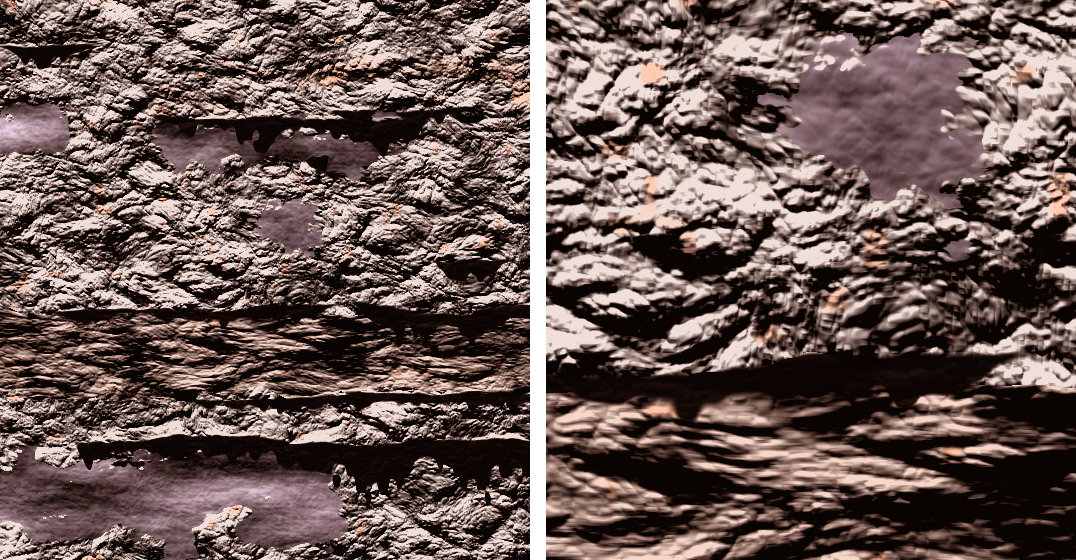
Left: the whole. Right: its middle third, enlarged.
A Shadertoy shader for this texture:

```glsl
// Weathered bark: crumbly lumps lit from above, split by ragged dark ledges,
// with smooth mauve inner layers laid bare and a band of thin brown plates.
// Billowed noise gives the relief; slope and short cast shadows give the tone.

#define GRAIN_SCALE 18.0
#define GRAIN_FALLOFF 0.6
#define MEAN_HEIGHT 0.76
#define SLOPE_GAIN 3.5
#define SHADOW_DEPTH 0.5
#define BASE_TONE 0.45
#define EDGE_SOFT 0.002
#define DARK_COLOR vec3(0.035, 0.012, 0.003)
#define LIGHT_COLOR vec3(0.94, 0.87, 0.85)
#define RUST_TINT vec3(1.12, 0.82, 0.62)
#define MAUVE_TINT vec3(0.98, 0.94, 1.05)
#define LIGHT_DIR vec2(-0.24, 0.97)

const mat2 TURN = mat2(0.8, 0.6, -0.6, 0.8);

float hash(vec2 p) {
    return fract(sin(dot(p, vec2(127.1, 311.7))) * 43758.5453);
}

float noise(vec2 p) {
    vec2 i = floor(p), f = fract(p);
    f = f * f * f * (f * (f * 6.0 - 15.0) + 10.0);
    return mix(mix(hash(i), hash(i + vec2(1, 0)), f.x),
               mix(hash(i + vec2(0, 1)), hash(i + vec2(1, 1)), f.x), f.y);
}

float fbm(vec2 p) {
    float sum = 0.0, amp = 0.533;
    for (int i = 0; i < 4; i++) {
        sum += amp * noise(p);
        p = TURN * p * 2.03 + 17.3;
        amp *= 0.5;
    }
    return sum;
}

// Relief of rounded crumbs parted by sharp creases
float barkHeight(vec2 p, vec2 stretch) {
    vec2 q = TURN * (p * stretch * GRAIN_SCALE);
    q += 0.4 * (vec2(noise(q * 0.9 + 3.1), noise(q * 0.9 + 41.7)) - 0.5);
    float sum = 0.0, amp = 1.0;
    for (int i = 0; i < 5; i++) {
        sum += amp * abs(2.0 * noise(q) - 1.0);
        q = TURN * q * 2.02 + 9.7;
        amp *= GRAIN_FALLOFF;
    }
    return sum;
}

// Ragged rectangle: 1 inside, 0 outside
float patchMask(vec2 p, vec2 center, vec2 size, float wobble) {
    vec2 d = abs(p - center) - size;
    float dist = length(max(d, 0.0)) + min(max(d.x, d.y), 0.0) + wobble;
    return 1.0 - smoothstep(-EDGE_SOFT, EDGE_SOFT, dist);
}

// Overhanging ledge: x = shadow below it, y = bright lip on top
vec2 ledge(vec2 p, float y, float left, float right, float depth, float rough) {
    float span = smoothstep(left, left + 0.06, p.x) * (1.0 - smoothstep(right - 0.06, right, p.x));
    float edge = y + 0.035 * (fbm(vec2(p.x * 5.0, y * 91.0)) - 0.5) + 0.006 * rough;
    float below = edge - p.y;
    float reach = depth * span * (1.6 * noise(vec2(p.x * 13.0, y * 53.0)) - 0.05)
                * (0.4 + 1.2 * noise(vec2(p.x * 70.0, y * 37.0 + p.y * 30.0))) + 0.012 * rough * span;
    float shadow = smoothstep(-EDGE_SOFT, EDGE_SOFT, below)
                 * (1.0 - smoothstep(reach - EDGE_SOFT, reach + EDGE_SOFT, below));
    float lip = exp(-pow((below + 0.004) / 0.003, 2.0)) * noise(vec2(p.x * 14.0, y * 71.0));
    return vec2(shadow * smoothstep(0.0, 0.3, span), lip * span);
}

void mainImage(out vec4 fragColor, in vec2 fragCoord) {
    vec2 p = fragCoord / iResolution.y;
    float broad = fbm(p * vec2(4.0, 7.0) + 5.0) - 0.5;
    float ragged = fbm(p * vec2(13.0, 20.0) + 31.0) - 0.5;

    // Plates are stretched sideways, crumbs nearly round
    float plates = patchMask(p, vec2(0.45, 0.367), vec2(0.9, 0.073), 0.05 * ragged);
    vec2 stretch = plates > 0.5 ? vec2(0.5, 1.35) : vec2(0.8, 1.1);

    // Slope lighting and cast shadows
    float height = barkHeight(p, stretch);
    float rough = height - MEAN_HEIGHT;
    float slope = height - barkHeight(p + LIGHT_DIR * 0.003, stretch);
    float blocked = 0.0;
    for (int i = 1; i <= 3; i++) {
        float reach = 0.006 * float(i);
        blocked = max(blocked, barkHeight(p + LIGHT_DIR * reach, stretch) - height - reach * 14.0);
    }
    float tone = BASE_TONE + SLOPE_GAIN * slope + 0.4 * rough + 0.75 * broad + 0.9 * ragged
               - SHADOW_DEPTH * smoothstep(0.0, 0.35, blocked);
    tone += 0.1 * exp(-pow((p.y - 0.52) / 0.07, 2.0));
    tone -= 0.2 * smoothstep(0.5, 0.75, p.x) * (1.0 - smoothstep(0.15, 0.26, p.y));

    // Plate band: flatter, browner, split by wandering upright cracks
    float crackX = p.x * 6.0 + 1.5 * (fbm(p * vec2(5.0, 9.0) + 7.0) - 0.5);
    float crack = 1.0 - smoothstep(0.02, 0.10, abs(fract(crackX) - 0.5) + 0.3 * ragged);
    tone = mix(tone, 0.04 + 0.65 * tone - 0.3 * crack, plates);

    // Smooth inner layers with soft folds and fine streaks
    float wobble = 0.15 * ragged + 0.034 * rough;
    float smoothLayer = patchMask(p, vec2(0.26, 0.118), vec2(0.35, 0.078), wobble);
    smoothLayer = max(smoothLayer, patchMask(p, vec2(0.52, 0.735), vec2(0.22, 0.036), wobble));
    smoothLayer = max(smoothLayer, patchMask(p, vec2(0.52, 0.595), vec2(0.06, 0.04), wobble));
    smoothLayer = max(smoothLayer, patchMask(p, vec2(0.05, 0.765), vec2(0.06, 0.014), wobble));
    float folds = fbm(p * vec2(6.0, 17.0) + 63.0) - 0.5;
    float streaks = noise(p * vec2(28.0, 260.0)) + noise(p * vec2(150.0, 210.0)) - 1.0;
    float layerTone = 0.42 + 1.2 * folds + 0.14 * streaks + 0.35 * broad + 0.4 * slope;
    tone = mix(tone, layerTone, smoothLayer);

    // Four long ledges, then short scattered ones off the smooth layers
    vec2 ledges = ledge(p, 0.785, 0.26, 0.78, 0.034, rough);
    ledges = max(ledges, ledge(p, 0.450, 0.08, 1.10, 0.024 + 0.05 * smoothstep(0.6, 0.95, p.x), rough));
    ledges = max(ledges, ledge(p, 0.295, 0.30, 1.00, 0.014, rough));
    ledges = max(ledges, ledge(p, 0.215, 0.12, 1.10, 0.036 + 0.06 * smoothstep(0.5, 0.8, p.x), rough));
    for (int i = 0; i < 8; i++) {
        float id = float(i);
        float left = hash(vec2(id, 2.0)) * 0.9 - 0.1;
        float y = (id + 0.3 + 0.5 * hash(vec2(id, 5.0))) / 8.0;
        float right = left + 0.16 + 0.16 * hash(vec2(id, 8.0));
        ledges = max(ledges, ledge(p, y, left, right, 0.022, rough) * (1.0 - smoothLayer));
    }
    tone = mix(tone + 0.5 * ledges.y, 0.01 + 0.25 * max(slope, 0.0), ledges.x);

    // Tone to colour, with rust stains and mauve layers
    tone = clamp(tone, 0.0, 1.0);
    vec3 color = mix(DARK_COLOR, LIGHT_COLOR, pow(vec3(tone), vec3(1.0, 1.17, 1.2)));
    float stain = 0.7 * exp(-pow((p.y - 0.85) / 0.035, 2.0));
    stain *= smoothstep(0.5, 0.64, fbm(p * vec2(6.0, 9.0) + 80.0));
    stain += 0.5 * smoothstep(0.86, 0.95, noise(p * 45.0 + 12.0)) + 0.2 * plates;
    color *= mix(vec3(1.0), RUST_TINT, clamp(stain, 0.0, 1.0) * (1.0 - smoothLayer));
    color *= mix(vec3(1.0), MAUVE_TINT, smoothLayer);
    fragColor = vec4(clamp(color, 0.0, 1.0), 1.0);
}
```
